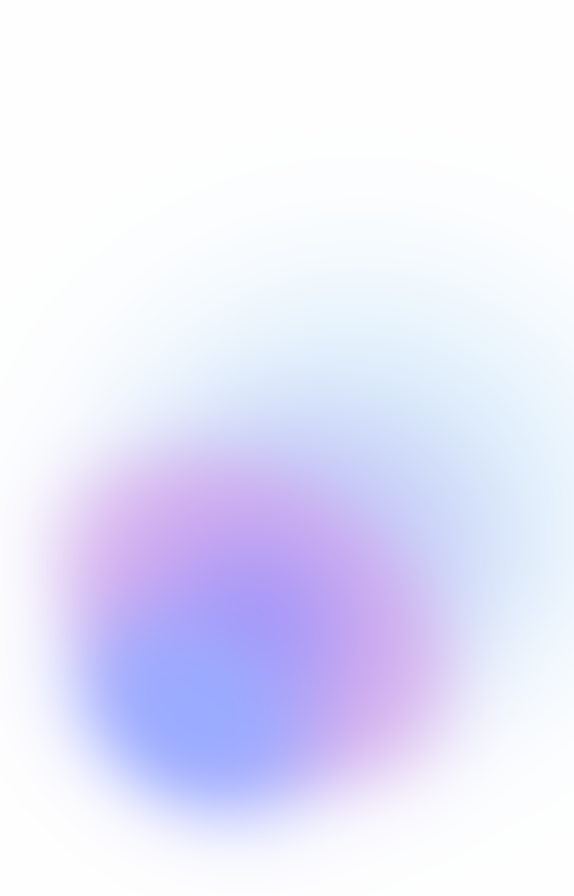
Give the GLSL for this background, as a WebGL 1 fragment shader.

```glsl
precision highp float;

// A soft cloud of colour on near-white: pale cyan, lavender, pink, violet, blue.
// Each layer is a rotated ellipse with an exponential falloff, blended over the
// ones below. Lengths are in canvas heights, with the origin at the lower left.

uniform vec2 u_resolution;

const vec3 PAPER    = vec3(0.996, 0.996, 0.998);
const vec3 CYAN     = vec3(0.86, 0.935, 0.985);
const vec3 LAVENDER = vec3(0.70, 0.67, 0.95);
const vec3 PINK     = vec3(0.88, 0.70, 0.92);
const vec3 VIOLET   = vec3(0.66, 0.60, 0.97);
const vec3 BLUE     = vec3(0.60, 0.67, 1.00);

const float TILT = -0.56; // slope of the pink and blue ellipses, in radians

vec2 rotate(vec2 v, float angle) {
    float c = cos(angle);
    float s = sin(angle);
    return vec2(c * v.x + s * v.y, c * v.y - s * v.x);
}

// Coverage of a blurred ellipse; a higher power gives a flatter middle
// and a steeper rim.
float glow(vec2 p, vec2 center, vec2 radii, float angle, float power) {
    vec2 d = rotate(p - center, angle) / radii;
    return exp(-pow(dot(d, d) + 1e-6, 0.5 * power));
}

void main() {
    vec2 p = gl_FragCoord.xy / u_resolution.y;
    vec3 color = PAPER;

    // Wide pale haze, with a lavender veil inside it
    color = mix(color, CYAN, glow(p, vec2(0.404, 0.440), vec2(0.280, 0.255), 0.0, 3.0));
    color = mix(color, LAVENDER, 0.45 * glow(p, vec2(0.345, 0.388), vec2(0.208, 0.169), 0.0, 3.0));

    // Slanted pink band whose ends stay visible around the violet core
    color = mix(color, PINK, glow(p, vec2(0.284, 0.307), vec2(0.234, 0.159), TILT, 5.0));
    color = mix(color, VIOLET, glow(p, vec2(0.280, 0.297), vec2(0.137), 0.0, 2.0));

    // Blue heart at the lower left
    color = mix(color, BLUE, 0.96 * glow(p, vec2(0.215, 0.203), vec2(0.137, 0.104), TILT, 3.0));

    gl_FragColor = vec4(color, 1.0);
}
```
